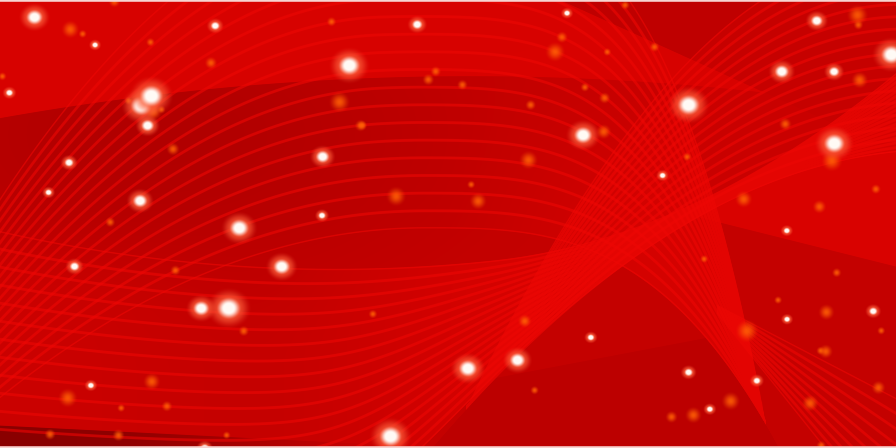
Write a Shadertoy shader that draws this background.

```glsl
// Red abstract backdrop: broad tonal bands crossed by sheets of fine curves.
// Each sheet blends two boundary curves and draws evenly spaced level lines.
// Hashed white sparkles and soft orange embers are scattered on top.

#define LINE_WIDTH 0.0062
#define LINE_GAIN 0.6
#define SPARKLES 40
#define EMBERS 66
#define BORDER 0.0039
#define DARK_RED vec3(0.73, 0.0, 0.0)
#define BRIGHT_RED vec3(0.855, 0.008, 0.0)
#define LINE_RED vec3(0.93, 0.025, 0.015)
#define EMBER_COLOR vec3(1.0, 0.38, 0.02)
#define HALO_COLOR vec3(0.98, 0.36, 0.22)

vec3 hash3(float n) {
    return fract(sin(vec3(n, n + 17.3, n + 41.7) * vec3(12.99, 78.23, 37.72)) * 4375.85);
}

// Antialiased step: 1 where the signed height is positive.
float above(float height) {
    float aa = 0.6 / iResolution.y;
    return smoothstep(-aa, aa, height);
}

// x: line coverage, y: coverage of the area between the two curves.
vec2 sheet(float y, float low, float high, float count) {
    float gap = high - low;
    float t = (y - low) / max(gap, 0.01);
    float slope = max(length(vec2(dFdx(t), dFdy(t))) * iResolution.y, 0.001);
    float inside = above(t / slope) * above((1.0 - t) / slope) * step(0.0, gap);
    float level = t * count;
    float dist = abs(level - floor(level + 0.5)) / (count * slope);
    float aa = 0.7 / iResolution.y;
    float line = 1.0 - smoothstep(LINE_WIDTH * 0.5 - aa, LINE_WIDTH * 0.5 + aa, dist);
    return vec2(line, 1.0) * inside;
}

void mainImage(out vec4 fragColor, in vec2 fragCoord) {
    vec2 p = fragCoord / iResolution.y;
    float aspect = iResolution.x / iResolution.y;
    p.x *= 2.0 / aspect;
    float x = p.x, y = p.y, d = 2.0 - x;

    // Boundary curves of the sheets
    float l = max(0.95 - x, 0.0), r = max(x - 0.95, 0.0);
    float archLow = 0.49 - 0.42 * l * l - r * r * r;
    l = max(0.85 - x, 0.0);
    r = max(x - 0.85, 0.0);
    float archHigh = 1.2 - 0.89 * l * l - 2.1 * r * r * r * r;
    float rise = 0.66 - 0.1 * d - 0.52 * d * d;
    float sagLow = log(exp(8.0 * rise) + exp(-1.6)) / 8.0;
    float bend = max(x - 1.1, 0.0);
    float sagHigh = 0.4 + 0.15 * (x - 0.75) * (x - 0.75) + 0.25 * bend * bend;
    float fanHigh = 1.1 - 1.1 * d * d;
    float tail = max(x - 1.6, 0.0);

    // Tonal bands
    float shadow = smoothstep(0.8, 0.0, length((p - vec2(0.35, 0.7)) * vec2(0.8, 1.5)));
    float tone = mix(0.3, -0.3, shadow);
    tone = mix(tone, 0.5, smoothstep(0.7, 0.0, x) * smoothstep(0.55, 0.3, y));
    float crest = 0.83 - 0.085 * (x - 1.05) * (x - 1.05);
    tone = mix(tone, 0.92, above(y - crest));
    tone = mix(tone, 0.15, above(y - 1.0 + 0.453 * (x - 1.25)) * above(x - 1.25));
    float right = above(x - 1.38);
    tone = mix(tone, 0.97, right * above(rise - y) * above(y - 0.53 + 0.25 * (x - 1.5)));
    float valley = above(rise - y) * above(archLow - y);
    tone = mix(tone, mix(0.05, 0.3, above(y - 0.155 - 0.19 * (x - 1.1))), valley);
    tone = mix(tone, -1.5, above(0.05 - 0.05 * x - y) * smoothstep(1.0, 0.1, x));

    // Sheets of curves, with translucent fills where they gather
    vec2 arch = sheet(y, archLow, archHigh, 18.0);
    vec2 sag = sheet(y, sagLow, sagHigh, 17.0);
    vec2 fan = sheet(y, rise, fanHigh, 16.0) * step(1.04, x);
    vec2 spread = sheet(y, 0.3 - 1.25 * tail, 0.32 - 0.52 * tail, 9.0) * step(1.6, x);
    float gather = smoothstep(0.95, 1.5, x);
    tone = mix(tone, 1.0, 0.75 * arch.y * gather * smoothstep(0.95, 0.4, y));
    tone = mix(tone, 0.97, 0.8 * sag.y * smoothstep(0.5, 1.2, x));
    tone = mix(tone, 0.9, 0.3 * fan.y);
    vec3 color = mix(DARK_RED, BRIGHT_RED, tone);
    color = mix(color, LINE_RED, LINE_GAIN * arch.x);
    color = mix(color, LINE_RED, LINE_GAIN * sag.x);
    color = mix(color, LINE_RED, LINE_GAIN * max(fan.x, spread.x));

    // Orange embers, brightest at the centre
    for (int i = 0; i < EMBERS; i++) {
        vec3 h = hash3(float(i) + 3.0);
        float radius = mix(0.01, 0.028, h.z * h.z);
        float q = length(p - h.xy * vec2(2.0, 1.0)) / radius;
        color = mix(color, EMBER_COLOR, 0.85 * smoothstep(1.0, 0.0, q));
    }

    // White sparkles with a warm halo
    for (int i = 0; i < SPARKLES; i++) {
        vec3 h = hash3(float(i) + 205.0);
        float radius = mix(0.014, 0.05, h.z * h.z);
        float q = length((p - h.xy * vec2(2.0, 1.0)) * vec2(0.95, 1.05)) / radius;
        color = mix(color, HALO_COLOR, 0.8 * smoothstep(1.0, 0.4, q));
        color = mix(color, vec3(1.0, 0.98, 0.96), smoothstep(0.55, 0.2, q));
    }

    // Pale hairlines along the top and bottom
    float edge = above(BORDER - min(y, 1.0 - y));
    color = mix(color, vec3(0.97, 0.83, 0.82), edge);
    fragColor = vec4(clamp(color, 0.0, 1.0), 1.0);
}
```
